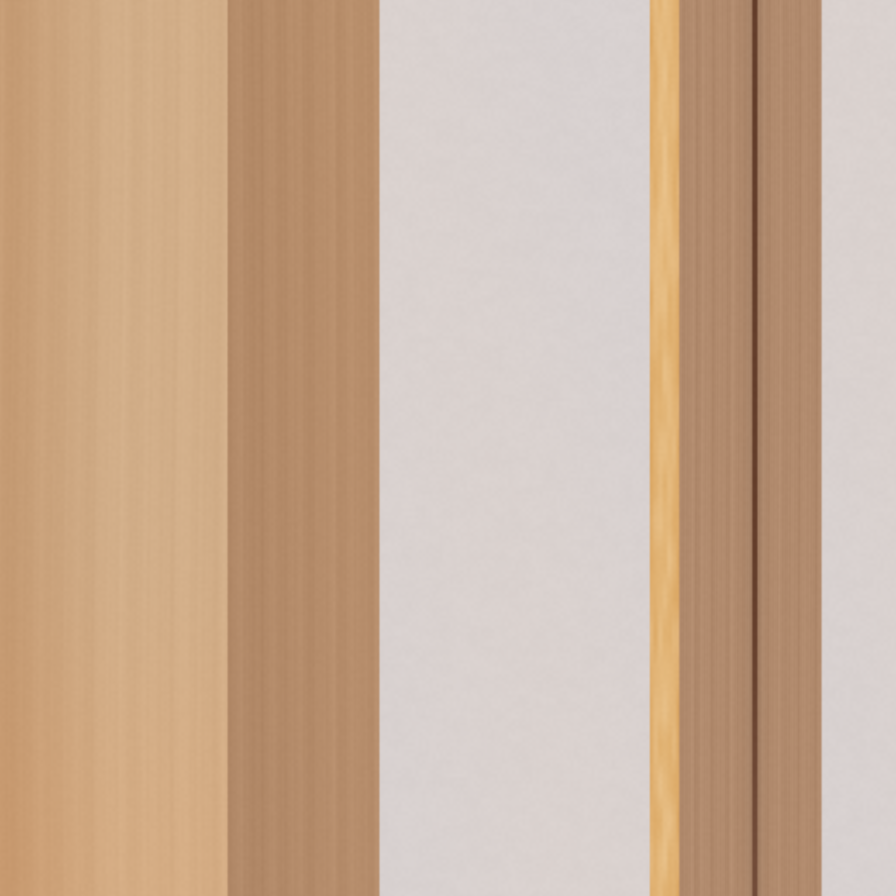
Reproduce this texture procedurally as a WebGL 2 fragment shader.

```glsl
#version 300 es
precision highp float;
// Upright wooden boards beside pale plaster, seen straight on.
// Soft-edged vertical bands are layered left to right; layered sines
// make the wood grain, and a fine value noise mottles the surfaces.
uniform vec2 u_resolution;
out vec4 fragColor;

// Right-hand limits of the bands, in canvas widths
const float PANEL_END = 0.2540;
const float POST_END = 0.4235;
const float WALL_END = 0.7253;
const float TRIM_END = 0.7580;
const float FRAME_END = 0.9170;
const float GROOVE_X = 0.8425;

const vec3 PANEL_EDGE = vec3(0.770, 0.605, 0.450);
const vec3 PANEL_LIGHT = vec3(0.822, 0.682, 0.535);
const vec3 POST_DARK = vec3(0.680, 0.520, 0.390);
const vec3 POST_LIGHT = vec3(0.722, 0.560, 0.425);
const vec3 WALL = vec3(0.850, 0.820, 0.812);
const vec3 TRIM = vec3(0.895, 0.725, 0.490);
const vec3 FRAME = vec3(0.692, 0.540, 0.425);
const vec3 GROOVE = vec3(0.390, 0.240, 0.165);

float hash(vec2 p) {
    p = fract(p * vec2(0.1031, 0.1030));
    p += dot(p, p.yx + 33.33);
    return fract((p.x + p.y) * p.x);
}

float valueNoise(vec2 p) {
    vec2 cell = floor(p), f = fract(p);
    f = f * f * (3.0 - 2.0 * f);
    float low = mix(hash(cell), hash(cell + vec2(1, 0)), f.x);
    float high = mix(hash(cell + vec2(0, 1)), hash(cell + 1.0), f.x);
    return mix(low, high, f.y);
}

// Long vertical streaks, roughly -1..1
float grain(vec2 uv, float frequency, float phase) {
    float x = uv.x * frequency + 0.35 * sin(uv.y * 3.0 + phase);
    float sum = 0.0, weight = 0.5;
    for (int i = 0; i < 4; i++) {
        sum += weight * sin(x + phase + 0.7 * sin(x * 0.43 + phase));
        x = x * 1.83 + 0.3 * sin(uv.y * 5.0 + float(i));
        weight *= 0.62;
    }
    return sum;
}

// Coverage to the right of an edge
float rightOf(float x, float edge, float softness) {
    return smoothstep(edge - softness, edge + softness, x);
}

vec3 panelWood(vec2 uv) {
    vec3 wood = mix(PANEL_EDGE, PANEL_LIGHT, smoothstep(-0.02, 0.15, uv.x));
    wood += vec3(0.012, -0.006, -0.018) * (1.0 - smoothstep(0.0, 0.45, uv.y));
    return wood + vec3(0.013, 0.015, 0.016) * grain(uv, 150.0, 1.3);
}

vec3 postWood(vec2 uv) {
    float across = smoothstep(PANEL_END, POST_END, uv.x);
    vec3 wood = mix(POST_DARK, POST_LIGHT, 0.45 + 0.45 * across);
    wood += vec3(0.012, 0.010, 0.002) * (uv.y - 0.4);
    return wood + vec3(0.017, 0.018, 0.018) * grain(uv, 200.0, 4.1);
}

vec3 plaster(vec2 uv) {
    float mottle = valueNoise(uv * vec2(70.0, 95.0)) - 0.5;
    vec3 tint = vec3(0.004, 0.001, -0.003) * sin(uv.x * 12.0 + uv.y * 3.0);
    return WALL + tint + 0.008 * mottle;
}

vec3 trimWood(vec2 uv) {
    float fleck = valueNoise(uv * vec2(190.0, 24.0)) - 0.5;
    float middle = (uv.x - WALL_END) / (TRIM_END - WALL_END) - 0.5;
    vec3 wood = TRIM + vec3(0.035, 0.065, 0.100) * fleck;
    return wood - vec3(0.10, 0.20, 0.28) * middle * middle;
}

vec3 frameWood(vec2 uv) {
    vec3 wood = FRAME + vec3(0.020, 0.021, 0.021) * grain(uv, 390.0, 2.4);
    float offset = abs(uv.x - GROOVE_X);
    float shade = exp(-offset * offset / 0.00008);
    wood *= 1.0 - 0.09 * shade;
    float cut = 1.0 - smoothstep(0.0012, 0.0045, offset);
    vec3 cutColor = GROOVE + 0.055 * (1.0 - smoothstep(0.0, 0.4, uv.y));
    return mix(wood, cutColor, cut);
}

void main() {
    vec2 uv = gl_FragCoord.xy / u_resolution;
    float soft = max(0.0017, 0.75 / u_resolution.x);

    // Bands, each laid over the one to its left
    vec3 color = panelWood(uv);
    color = mix(color, postWood(uv), rightOf(uv.x, PANEL_END, soft));
    color = mix(color, plaster(uv), rightOf(uv.x, POST_END, soft));
    color = mix(color, trimWood(uv), rightOf(uv.x, WALL_END, soft));
    color = mix(color, frameWood(uv), rightOf(uv.x, TRIM_END, soft));
    color = mix(color, plaster(uv), rightOf(uv.x, FRAME_END, soft));

    // Fine surface texture
    color += 0.010 * (valueNoise(uv * 260.0) - 0.5);
    fragColor = vec4(clamp(color, 0.0, 1.0), 1.0);
}
```
